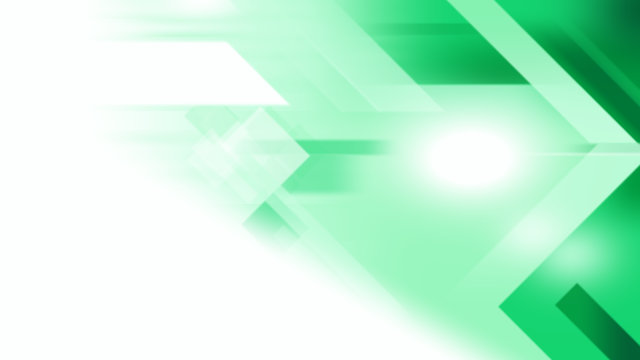
Give the GLSL for this background, as a WebGL 1 fragment shader.

```glsl
precision highp float;
// Abstract green and white background of diagonal bands, streaks and soft glows.

uniform vec2 u_resolution;

const vec3 WHITE = vec3(0.99, 1.0, 0.995);
const vec3 PALE = vec3(0.77, 0.99, 0.87);
const vec3 MINT = vec3(0.56, 0.96, 0.72);
const vec3 GREEN = vec3(0.08, 0.83, 0.44);
const vec3 FOREST = vec3(0.0, 0.60, 0.25);
const vec3 DEEP = vec3(0.0, 0.33, 0.18);

float hash(float n) {
  n = fract(n * 0.1031);
  n *= n + 33.33;
  return fract(n * (n + n));
}

float noise(float t) {
  float f = fract(t);
  return mix(hash(floor(t)), hash(floor(t) + 1.0), f * f * (3.0 - 2.0 * f));
}

// Soft step that rises across an edge.
float after(float t, float edge, float blur) {
  return smoothstep(edge - blur, edge + blur, t);
}

float band(float t, float lo, float hi, float blur) {
  return after(t, lo, blur) * (1.0 - after(t, hi, blur));
}

float glow(vec2 p, vec2 center, vec2 radius) {
  vec2 d = (p - center) / radius;
  return exp(-dot(d, d));
}

void main() {
  // Canvas spans 7.68 by 4.32 units, with y measured down from the top.
  vec2 p = gl_FragCoord.xy / u_resolution * vec2(7.68, 4.32);
  p.y = 4.32 - p.y;
  float falling = p.x - p.y;
  float rising = p.x + p.y;
  float aa = 9.0 / u_resolution.y;

  // Base gradient from white to mint, with green at the upper right
  vec3 color = mix(WHITE, PALE, smoothstep(0.9, 3.6, p.x));
  color = mix(color, MINT, 0.85 * smoothstep(3.0, 5.2, p.x));
  float upper = smoothstep(3.5, 5.6, p.x) * (1.0 - smoothstep(0.7, 1.7, p.y));
  color = mix(color, GREEN, upper);
  color = mix(color, FOREST, 0.9 * band(p.y, 0.42, 1.01, 0.02) * glow(p, vec2(6.1, 0.85), vec2(0.9, 0.42)));
  color = mix(color, FOREST, 0.35 * band(p.y, 0.28, 0.42, 0.02) * smoothstep(4.2, 5.4, p.x));
  color = mix(color, PALE, 0.6 * after(p.y, 1.02, 0.02) * band(p.x, 4.6, 6.6, 0.5) * (1.0 - after(p.y, 1.7, 0.5)));

  // Horizontal streaks
  float streak = noise(p.y * 9.0 + 3.0) * noise(p.x * 0.9 + floor(p.y * 4.5) * 7.0);
  color = mix(color, MINT, 0.45 * streak * band(p.x, 1.5, 4.6, 0.6));

  // White block at the upper left
  color = mix(color, WHITE, band(p.y, 0.5, 1.26, 0.03) * (1.0 - after(falling, 2.22, 0.03)));
  color = mix(color, WHITE, glow(p, vec2(2.4, 0.0), vec2(0.5, 0.22)));

  // Pale slanted panels at the top
  float panelTop = 1.0 - after(p.y, 1.34, aa);
  color = mix(color, PALE, 0.7 * band(falling, 3.2, 4.0, aa) * panelTop * smoothstep(-0.4, 0.9, p.y));
  color = mix(color, PALE, 0.4 * band(falling, 2.75, 3.25, aa) * panelTop);

  // Scattered translucent facets left of the middle
  for (int i = 0; i < 9; i++) {
    float k = float(i);
    float a = 0.1 + 1.6 * hash(k + 11.0);
    float b = 3.2 + 2.2 * hash(k + 47.0);
    float facet = band(falling, a, a + 0.3 + 0.4 * hash(k + 83.0), aa) * band(rising, b, b + 0.7, aa);
    color = mix(color, mod(k, 2.0) < 0.5 ? WHITE : MINT, 0.3 * facet * after(p.y, 1.27, 0.03));
  }

  // Central arrow, its green shadows and the long falling strip
  float beyond = max(after(falling, 1.85, aa), after(rising, 5.59, aa));
  float shade = band(p.y, 1.68, 1.86, 0.03) * band(p.x, 3.0, 4.6, 0.25);
  shade = max(shade, 0.75 * band(p.y, 1.8, 2.32, 0.06) * band(p.x, 3.3, 4.2, 0.3));
  color = mix(color, GREEN, 0.55 * shade * mix(0.5, 1.0, beyond));
  float arrow = band(falling, 0.9, 1.85, aa) * band(rising, 4.4, 5.59, aa);
  color = mix(color, WHITE, 0.5 * arrow * after(p.y, 1.27, 0.03));
  float shadow = band(rising, 5.59, 6.45, aa) * band(falling, 0.2, 0.97, aa);
  color = mix(color, GREEN, 0.5 * shadow * (1.0 - smoothstep(5.7, 6.9, rising)));
  float strip = band(falling, 0.77, 1.15, aa) * band(rising, 4.8, 8.6, 0.3);
  color = mix(color, PALE, 0.65 * strip);
  color = mix(color, PALE, 0.35 * band(falling, 0.45, 0.7, aa) * after(rising, 6.1, aa));

  // White sweep over the lower left
  float sweep = p.y - 1.9 - 0.58 * (p.x - 1.5);
  color = mix(color, WHITE, smoothstep(-0.5, 0.22, sweep));

  // Bright core
  color = mix(color, WHITE, min(1.0, 1.35 * glow(p, vec2(5.65, 1.9), vec2(0.85, 0.55))));

  // Dark wedge and pale beam at the upper right
  vec3 wedge = mix(GREEN, FOREST, smoothstep(0.1, 0.7, p.y));
  wedge = mix(wedge, DEEP, 0.5 * band(falling, 6.05, 6.45, 0.1) * smoothstep(0.2, 0.9, p.y));
  wedge = mix(wedge, GREEN, 0.35 * band(falling, 6.4, 6.6, aa));
  wedge = mix(wedge, DEEP, 0.9 * glow(p, vec2(7.75, 0.1), vec2(0.7, 0.6)));
  color = mix(color, wedge, after(falling, 5.93, aa));
  vec3 beam = mix(MINT, PALE, smoothstep(0.1, 1.4, p.y));
  color = mix(color, beam, 0.92 * band(falling, 5.36, 5.93, aa) * (1.0 - after(p.y, 1.72, aa)));

  // Rising beam and green corner at the lower right
  float lower = after(p.y, 1.72, aa);
  color = mix(color, FOREST, 0.5 * band(p.y, 1.73, 1.85, aa) * smoothstep(6.7, 7.6, p.x));
  color = mix(color, PALE, 0.75 * band(rising, 8.9, 9.65, aa) * lower * (1.0 - smoothstep(2.6, 3.7, p.y)));
  color = mix(color, WHITE, 0.6 * glow(p, vec2(6.4, 2.8), vec2(0.4, 0.3)));
  vec3 corner = mix(GREEN, FOREST, smoothstep(7.0, 7.7, p.x) * (1.0 - smoothstep(2.2, 2.9, p.y)));
  corner = mix(corner, PALE, 0.85 * glow(p, vec2(6.85, 3.05), vec2(0.55, 0.4)));
  corner = mix(corner, mix(FOREST, DEEP, smoothstep(6.9, 7.6, p.x)),
    0.9 * band(falling, 3.0, 3.53, aa) * after(rising, 10.32, aa));
  color = mix(color, corner, after(rising, 9.66, aa) * after(falling, 2.3, aa) * lower);
  color = mix(color, WHITE, 0.6 * band(p.y, 1.84, 1.86, aa) * smoothstep(6.0, 6.8, p.x));

  gl_FragColor = vec4(color, 1.0);
}
```
